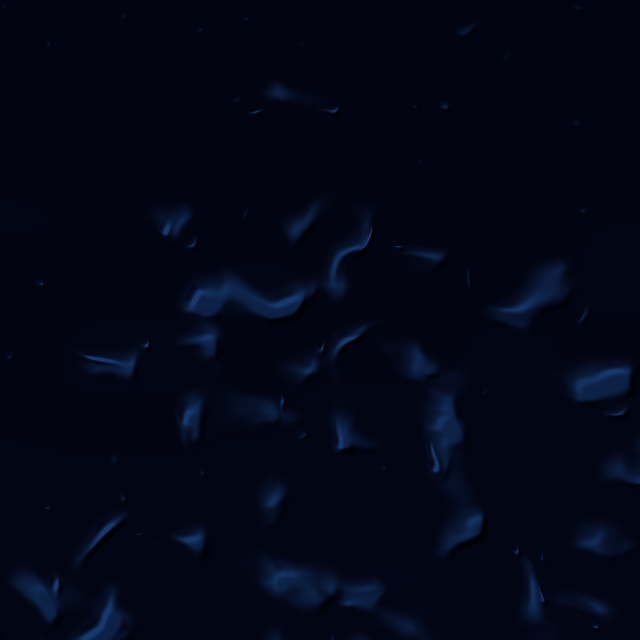
This texture is drawn by a Shadertoy shader. Its source:

```glsl
// Moonlit blue islands of soft relief scattered over a near-black navy ground
#define CELLS 8.0          // large islands per canvas height
#define DENSITY 0.56       // mean chance that a cell holds an island
#define CLUSTERING 2.6     // how strongly islands gather into chains
#define SPECK_CELLS 17.0   // small specks per canvas height
#define SPECK_DENSITY 0.13
#define WARP 0.060         // raggedness of the outlines
#define LEAN 0.011         // steepens the faces turned from the light
#define LIGHT_DIR vec2(-0.66, 0.75)
#define LIGHT_STEP 0.007
#define GROUND vec3(0.007, 0.018, 0.074)
#define CREST vec3(0.085, 0.220, 0.430)

vec4 hash4(vec2 p) {
    vec4 q = fract(p.xyxy * vec4(0.1031, 0.1030, 0.0973, 0.1099));
    q += dot(q, q.wzxy + 33.33);
    return fract((q.xxyz + q.yzzw) * q.zywx);
}

// Two independent channels of smooth value noise, centred on zero
vec2 noise2(vec2 p) {
    vec2 i = floor(p), f = fract(p);
    f = f * f * f * (f * (f * 6.0 - 15.0) + 10.0);
    vec2 low = mix(hash4(i).xy, hash4(i + vec2(1, 0)).xy, f.x);
    vec2 high = mix(hash4(i + vec2(0, 1)).xy, hash4(i + vec2(1, 1)).xy, f.x);
    return mix(low, high, f.y) - 0.5;
}

// Chance of an island: gathered in clusters, none near the top
float islandChance(vec2 centre) {
    float cluster = 1.0 + CLUSTERING * noise2(centre * vec2(3.0, 4.5) + 5.0).x;
    return DENSITY * cluster * (1.0 - smoothstep(0.68, 0.86, centre.y));
}

// Sum of bent, randomly turned gaussian mounds, one per occupied cell
float mounds(vec2 p, float cells, bool isSpeck, vec2 minRadius, vec2 maxRadius, float seed) {
    vec2 home = floor(p * cells);
    float sum = 0.0;
    for (int y = -1; y <= 1; y++)
    for (int x = -1; x <= 1; x++) {
        vec2 cell = home + vec2(x, y);
        vec4 place = hash4(cell + seed);
        vec4 shape = hash4(cell + seed + 71.0);
        vec2 centre = (cell + 0.2 + 0.6 * place.xy) / cells;
        float chance = isSpeck ? SPECK_DENSITY : islandChance((cell + 0.5) / cells);
        float angle = 6.2832 * place.w;
        float c = cos(angle), s = sin(angle);
        vec2 d = mat2(c, -s, s, c) * (p - centre) / mix(minRadius, maxRadius, shape.xy);
        d.y += (shape.z - 0.5) * 1.4 * d.x * d.x;
        sum += step(place.z, chance) * mix(0.75, 1.2, shape.w) * exp(-dot(d, d));
    }
    return sum;
}

float rawHeight(vec2 p) {
    vec2 ragged = p + WARP * noise2(p * 9.0) + 0.4 * WARP * noise2(p * 22.0 + 40.0);
    float islands = mounds(ragged, CELLS, false, vec2(0.030, 0.020), vec2(0.066, 0.040), 17.0);
    float specks = mounds(ragged, SPECK_CELLS, true, vec2(0.006, 0.005), vec2(0.012, 0.009), 131.0);
    // Creases and small ridges on top of the islands
    float creases = 1.0 + 0.6 * noise2(ragged * 19.0 + 9.0).x + 0.45 * noise2(ragged * 40.0).y;
    return smoothstep(0.22, 1.15, islands * creases + 0.6 * specks);
}

// Pushes each crest away from the light, giving one soft and one sharp side
float leaningHeight(vec2 p) {
    return rawHeight(p + LIGHT_DIR * LEAN * rawHeight(p));
}

void mainImage(out vec4 fragColor, in vec2 fragCoord) {
    vec2 p = fragCoord / iResolution.y;

    // Relief: height plus slope towards the light
    float height = leaningHeight(p);
    float slope = height - leaningHeight(p + LIGHT_DIR * LIGHT_STEP);
    float glow = height * (0.56 + 1.1 * slope) + 0.30 * slope;

    // Ground with a faint, broad unevenness, darker towards the top
    float unevenness = 1.0 + 0.10 * noise2(p * vec2(5.0, 9.0) + 60.0).x;
    vec3 ground = GROUND * unevenness * mix(1.06, 0.88, p.y);

    // Lit faces rise to blue, turned faces fall to black
    vec3 color = mix(ground, CREST, clamp(glow, 0.0, 1.0));
    color *= 1.0 - 0.8 * smoothstep(0.0, 0.16, -glow);
    fragColor = vec4(color, 1.0);
}
```
